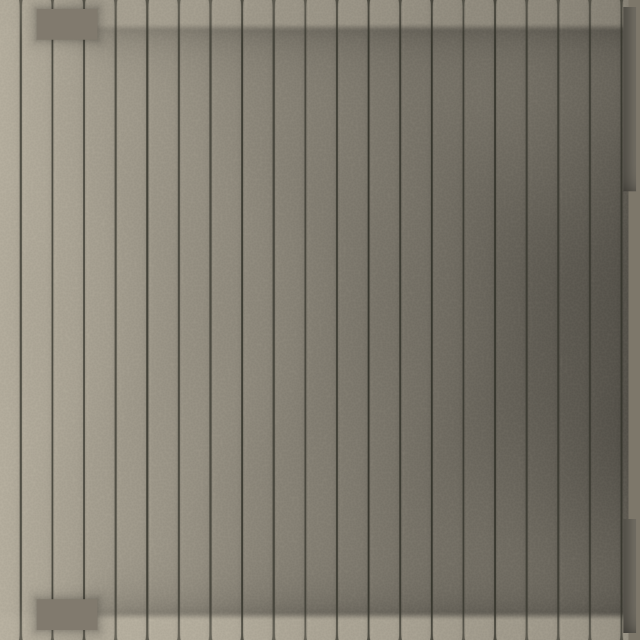
A Shadertoy shader for this texture:

```glsl
// Vertical board panel: twenty dark grooves over a warm grey sheet that
// darkens to the right, with pale bands at top and bottom, soft shadows,
// two flat clips on the left and a side plate with brackets on the right.

const vec3 WARM_GREY = vec3(1.0, 0.962, 0.872);
const vec3 GROOVE_COLOR = vec3(0.20, 0.20, 0.165);
const vec3 CLIP_COLOR = vec3(0.505, 0.48, 0.43);
const float GROOVE_PITCH = 0.0494;
const float FIRST_GROOVE = 0.0325;
const float GROOVE_COUNT = 20.0;

float hash1(float n) {
    return fract(sin(n * 91.37 + 4.1) * 4375.85);
}

vec2 hash2(vec2 p) {
    vec3 q = fract(p.xyx * vec3(0.1031, 0.1030, 0.0973));
    q += dot(q, q.yzx + 33.33);
    return fract((q.xx + q.yz) * q.zy);
}

// Distance to the nearest scattered point
float cellular(vec2 p) {
    vec2 cell = floor(p);
    float nearest = 2.0;
    for (int j = -1; j <= 1; j++) {
        for (int i = -1; i <= 1; i++) {
            vec2 c = cell + vec2(i, j);
            nearest = min(nearest, length(c + hash2(c) - p));
        }
    }
    return nearest;
}

float boxDistance(vec2 p, vec2 low, vec2 high) {
    vec2 d = abs(p - 0.5 * (low + high)) - 0.5 * (high - low);
    return length(max(d, 0.0)) + min(max(d.x, d.y), 0.0);
}

float coverage(float d, float pixel) {
    return 1.0 - smoothstep(-0.5 * pixel, 0.5 * pixel, d);
}

// Sheet brightness, deepest at the middle of the right side
float sheetTone(vec2 p) {
    float ends = smoothstep(0.08, 0.48, abs(p.y - 0.46));
    float tone = 0.70 - 0.375 * p.x;
    return tone + 0.09 * ends * smoothstep(0.45, 1.0, p.x);
}

// Pale band beyond a soft edge; depth is measured inward from that edge
float addBand(float tone, float depth, float bandTone, float x) {
    float fade = smoothstep(0.08, 0.20, x);
    float shadow = 0.17 * exp(-max(depth, 0.0) / 0.032) * fade;
    float band = 1.0 - smoothstep(-0.010, 0.005, depth);
    return mix(tone * (1.0 - shadow), bandTone, band * mix(0.4, 1.0, fade));
}

// Groove with its own depth and width, and a faint lit edge on its right
vec3 addGroove(vec3 color, vec2 p, float pixel) {
    float id = clamp(round((p.x - FIRST_GROOVE) / GROOVE_PITCH), 0.0, GROOVE_COUNT - 1.0);
    float offset = p.x - FIRST_GROOVE - id * GROOVE_PITCH;
    float edge = min(p.y, 1.0 - p.y);
    float halfWidth = mix(0.0013, 0.0018, hash1(id + 7.0)) + 0.0012 * exp(-edge / 0.004);
    float soft = max(0.0012, 0.6 * pixel);
    float line = 1.0 - smoothstep(halfWidth - soft, halfWidth + soft, abs(offset));
    float depth = mix(0.68, 0.97, hash1(id)) * mix(0.78, 1.0, smoothstep(0.0, 0.08, edge));
    color *= 1.0 - 0.10 * exp(-abs(offset) / 0.003);
    color *= 1.0 + 0.04 * exp(-abs(offset - 0.005) / 0.002);
    return mix(color, GROOVE_COLOR, line * depth);
}

// Flat clip with a soft shadow around it
vec3 addClip(vec3 color, vec2 p, vec2 low, vec2 high, float pixel) {
    float d = boxDistance(p, low, high);
    color *= 1.0 - 0.20 * exp(-max(d, 0.0) / 0.008);
    return mix(color, CLIP_COLOR, coverage(d, pixel));
}

// Shaded bracket, darkest at its left side and lower end
vec3 addBracket(vec3 color, vec2 p, vec2 low, vec2 high, float pixel) {
    float d = boxDistance(p, low, high);
    float tone = mix(0.33, 0.43, smoothstep(low.x, high.x, p.x));
    tone *= 1.0 - 0.22 * exp(-abs(p.y - low.y) / 0.012);
    return mix(color, tone * WARM_GREY, coverage(d, pixel));
}

void mainImage(out vec4 fragColor, in vec2 fragCoord) {
    vec2 p = fragCoord / iResolution.xy;
    float pixel = 1.0 / min(iResolution.x, iResolution.y);

    // Sheet, bands and fine grain
    float tone = sheetTone(p);
    tone = addBand(tone, p.y - 0.040, mix(0.74, 0.60, p.x), p.x);
    tone = addBand(tone, 0.955 - p.y, mix(0.68, 0.53, p.x), p.x);
    tone += 0.030 * (cellular(p * 260.0) - 0.5);
    tone += 0.004 * sin(p.x * 23.0 + 2.0 * sin(p.y * 9.0));
    vec3 color = addGroove(tone * WARM_GREY, p, pixel);

    // Side plate and its brackets
    color = mix(color, CLIP_COLOR * 0.97, coverage(0.982 - p.x, pixel));
    color = addBracket(color, p, vec2(0.974, 0.701), vec2(0.994, 0.989), pixel);
    color = addBracket(color, p, vec2(0.974, 0.011), vec2(0.994, 0.189), pixel);

    // Two clips on the left
    for (int i = 0; i < 2; i++) {
        float bottom = mix(0.0156, 0.9380, float(i));
        color = addClip(color, p, vec2(0.0573, bottom), vec2(0.1523, bottom + 0.048), pixel);
    }
    fragColor = vec4(color, 1.0);
}
```
